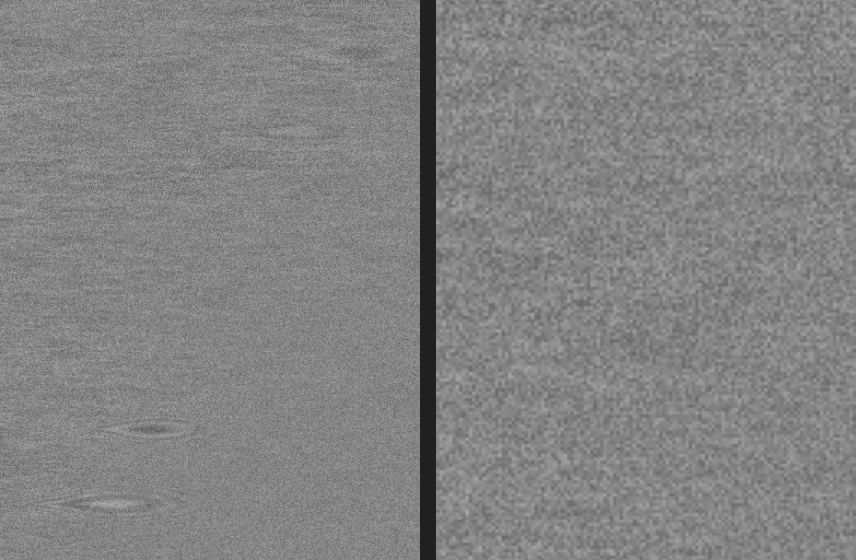
Left, the full canvas; right, a detail of the centre.
Give the GLSL for this texture, as a WebGL 2 fragment shader.

```glsl
#version 300 es
precision highp float;
// Grey sensor grain with horizontal streaks and flat, lens-shaped ripples.

uniform vec2 u_resolution;
out vec4 fragColor;

float hash(vec2 cell) {
    uvec2 q = uvec2(ivec2(cell) + 4096) * uvec2(1597334677u, 3812015801u);
    uint n = (q.x ^ q.y) * 1597334677u;
    n = (n ^ (n >> 15)) * 2246822519u;
    n ^= n >> 13;
    return float(n >> 8) / 16777216.0;
}

// Smooth value noise from -1 to 1.
float noise(vec2 p) {
    vec2 cell = floor(p);
    vec2 f = fract(p);
    f = f * f * (3.0 - 2.0 * f);
    float low = mix(hash(cell), hash(cell + vec2(1, 0)), f.x);
    float high = mix(hash(cell + vec2(0, 1)), hash(cell + vec2(1, 1)), f.x);
    return 2.0 * mix(low, high, f.y) - 1.0;
}

// Chirped rings around a flat core, drawn out to a point on the left.
float ripple(vec2 d, vec2 size, float ringing) {
    vec2 q = d / size;
    float left = 1.0 - smoothstep(-2.0, 0.3, q.x);
    float r = mix(length(q), abs(q.x) * 0.8 + abs(q.y), left);
    float fade = mix(exp(-r * r), exp(-r * mix(0.8, 0.6, left)), ringing);
    return cos(1.6 * r * r) * fade;
}

float ripples(vec2 p) {
    float sum = 0.0;
    for (float i = 0.0; i < 15.0; i++) {
        float strong = mod(i, 2.0) * step(abs(mod(i, 10.0) - 2.0), 1.0);
        strong *= mix(1.0, 0.45, step(5.0, i));
        float jitter = hash(vec2(i, 71.0)) - 0.5;
        vec2 center = vec2(0.75 * fract(i * 0.545 + 0.725), (i + 0.5) / 15.0);
        center += jitter * vec2(0.16, 0.03) * (1.0 - strong);
        vec2 size = vec2(0.06, 0.012) * (0.9 + 0.4 * jitter);
        float strength = sin(i * 1.3 + 0.3) * mix(0.03, 0.13, strong);
        sum += strength * ripple(p - center, size, strong);
    }
    return sum;
}

void main() {
    vec2 p = gl_FragCoord.xy / u_resolution.y;

    // Streaks are calm toward the lower right.
    float activity = smoothstep(-0.35, 0.45, p.y - p.x + 0.15 * noise(p * vec2(3, 7)));
    activity *= 0.75 + 0.25 * noise(p * vec2(5, 16) + 40.0);

    float streaks = 0.6 * noise(p * vec2(20, 210))
                  + 0.5 * noise(p * vec2(60, 290) + 90.0)
                  + 0.3 * noise(p * vec2(7, 50) + 150.0);

    // Two summed layers give the fine grain a bell-shaped spread.
    vec2 g = p * 512.0 - 0.5;
    float grain = 0.5 * (noise(g) + noise(g + vec2(917, 433)));

    float grey = 0.52 + grain * mix(0.112, 0.132, activity);
    grey += streaks * mix(0.012, 0.06, activity);
    grey += ripples(p);
    fragColor = vec4(vec3(clamp(grey, 0.0, 1.0)), 1.0);
}
```
